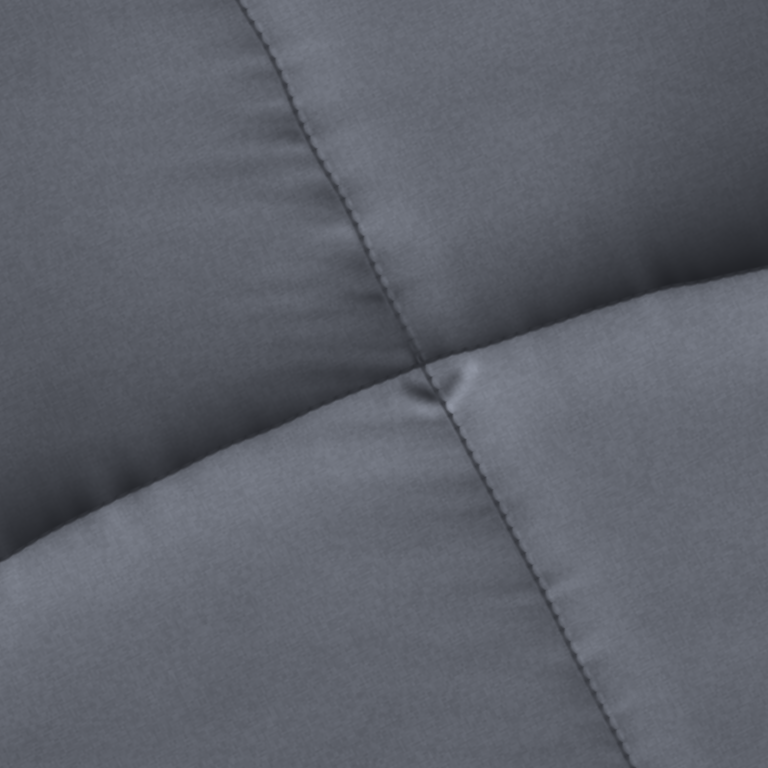
Give the GLSL for this texture, as a WebGL 2 fragment shader.

```glsl
#version 300 es
precision highp float;
// Close view of a quilted grey cloth: two stitched seams cross and part four
// padded panels. Each panel gets its tone from the distance to the seams;
// gathered folds, stitches and a fine weave are then laid over it.

uniform vec2 u_resolution;
out vec4 fragColor;

const vec3 SHADOW = vec3(0.10, 0.105, 0.12);
const vec3 LIGHT = vec3(0.56, 0.58, 0.63);
const vec2 CROSSING = vec2(0.553, 0.525);
const vec2 STEEP_DIR = vec2(-0.4536, 0.8912);
const float STITCH_PITCH = 0.0185;
const float SEAM_WIDTH = 0.0032;
const float PUCKER_DEPTH = 0.19;
const float CREASE_DEPTH = 0.035;
const float WEAVE_DEPTH = 0.026;

float hash(vec2 cell) {
  vec3 q = fract(cell.xyx * vec3(0.1031, 0.1030, 0.0973));
  q += dot(q, q.yzx + 33.33);
  return fract((q.x + q.y) * q.z);
}

float noise(vec2 p) {
  vec2 i = floor(p), f = fract(p);
  f = f * f * f * (f * (f * 6.0 - 15.0) + 10.0);
  vec2 e = vec2(1.0, 0.0);
  return mix(mix(hash(i), hash(i + e.xy), f.x),
             mix(hash(i + e.yx), hash(i + e.xx), f.x), f.y);
}

float fbm(vec2 p) {
  float sum = 0.0, weight = 0.5;
  for (int i = 0; i < 4; i++) {
    sum += weight * noise(p);
    p = mat2(1.6, 1.2, -1.2, 1.6) * p + 7.3;
    weight *= 0.5;
  }
  return sum;
}

float bell(float x, float width) {
  return exp(-x * x / (width * width));
}

// Soft streak along the segment from a to b
float streak(vec2 p, vec2 a, vec2 b, float width) {
  vec2 v = b - a;
  float t = clamp(dot(p - a, v) / dot(v, v), 0.0, 1.0);
  return bell(length(p - a - v * t), width);
}

// Height of the shallow seam at x
float shallowSeam(float x) {
  return 0.271 + 0.552 * x - 0.168 * x * x + 0.006 * (noise(vec2(x * 14.0, 3.0)) - 0.5);
}

// Light minus shade of a gathered fold that runs away from the seam
float relief(float along, float across, float rate) {
  vec2 q = vec2(along * rate, across * 7.0) + 40.0;
  return noise(q) - noise(q + vec2(0.55, 0.0));
}

// 1 in the middle of a stitch, 0 in the needle hole
float stitch(float along) {
  return abs(sin(3.14159 * along / STITCH_PITCH));
}

// Padding lit from above: dark over the shallow seam, bright below it
float panelTone(vec2 p, float height, float across) {
  float reach = 0.052 + 0.14 * abs(p.x - CROSSING.x);
  float upper = 0.395 - 0.225 * exp(-max(height, 0.0) / reach);
  upper -= 0.05 * smoothstep(0.65, 1.1, p.x) + 0.02 * smoothstep(0.25, 0.0, p.x);
  float lower = 0.388 + 0.055 * bell(height + 0.055, 0.075);
  lower -= 0.02 * smoothstep(0.25, 0.0, p.y);
  lower -= 0.10 * exp(min(height, 0.0) / 0.008);
  float tone = mix(lower, upper, smoothstep(-0.003, 0.003, height));
  float leftSide = smoothstep(0.004, -0.004, across);
  tone -= leftSide * 0.055 * exp(-abs(across) / 0.045);
  tone += (1.0 - leftSide) * (0.035 * bell(across - 0.05, 0.05) - 0.05 * exp(-abs(across) / 0.012));
  return tone;
}

void main() {
  vec2 p = gl_FragCoord.xy / u_resolution;
  float pixel = 1.0 / min(u_resolution.x, u_resolution.y);

  // Distances to the two seams
  vec2 rel = p - CROSSING;
  float along = dot(rel, STEEP_DIR);
  float across = dot(rel, vec2(STEEP_DIR.y, -STEEP_DIR.x));
  across += 0.008 * (noise(vec2(along * 9.0, 1.0)) - 0.5);
  float height = (p.y - shallowSeam(p.x)) * 0.91;
  float tone = panelTone(p, height, across);

  // Gathers along both seams
  float side = step(across, 0.0);
  float bent = along + across * mix(0.08, 0.42, side) + 0.012 * fbm(p * 12.0);
  float fade = exp(-abs(across) * mix(20.0, 13.0, side)) * smoothstep(0.0, 0.012, abs(across));
  float gather = relief(bent, across, 21.0) + 0.6 * relief(bent, across + 3.0, 47.0);
  tone += PUCKER_DEPTH * gather * fade * (0.3 + 0.7 * noise(vec2(along * 8.0, side * 9.0)));
  tone += 0.06 * relief(p.x + 0.4 * height, height, 30.0) * exp(-abs(height) * 18.0);

  // Deeper folds pulled in at the crossing
  tone += 0.10 * streak(p, vec2(0.585, 0.471), vec2(0.615, 0.520), 0.011);
  tone -= 0.11 * streak(p, vec2(0.574, 0.483), vec2(0.594, 0.507), 0.011);
  tone += 0.07 * streak(p, vec2(0.515, 0.482), vec2(0.562, 0.465), 0.011);
  tone -= 0.08 * streak(p, vec2(0.530, 0.500), vec2(0.560, 0.483), 0.010);

  // Stitched lines
  float stepA = stitch(along), stepB = stitch(p.x * 1.1);
  float lineA = abs(across + 0.0016 * (stepA - 0.5)) - SEAM_WIDTH * (1.15 - 0.55 * stepA);
  float lineB = abs(height + 0.0014 * (stepB - 0.5)) - SEAM_WIDTH * 0.75;
  float soft = max(pixel, 0.0022);
  tone = mix(tone, 0.20 + 0.05 * stepA, 0.85 * smoothstep(soft, -soft, lineA));
  tone = mix(tone, 0.15 + 0.03 * stepB, 0.8 * smoothstep(soft, -soft, lineB));
  tone += 0.05 * stepA * bell(across - 0.007, 0.003);

  // Loose creases and fine weave
  tone += CREASE_DEPTH * (fbm(vec2(p.x * 5.0 + p.y * 3.0, p.y * 13.0 - p.x * 4.0)) - 0.47);
  vec2 thread = vec2(p.x + 0.5 * p.y, p.y - 0.5 * p.x);
  float weave = noise(thread * vec2(130.0, 330.0)) + noise(thread.yx * vec2(150.0, 290.0) + 50.0) - 1.0;
  tone += WEAVE_DEPTH * weave * smoothstep(0.1, 0.4, tone);

  fragColor = vec4(mix(SHADOW, LIGHT, clamp((tone - 0.10) / 0.46, 0.0, 1.0)), 1.0);
}
```
